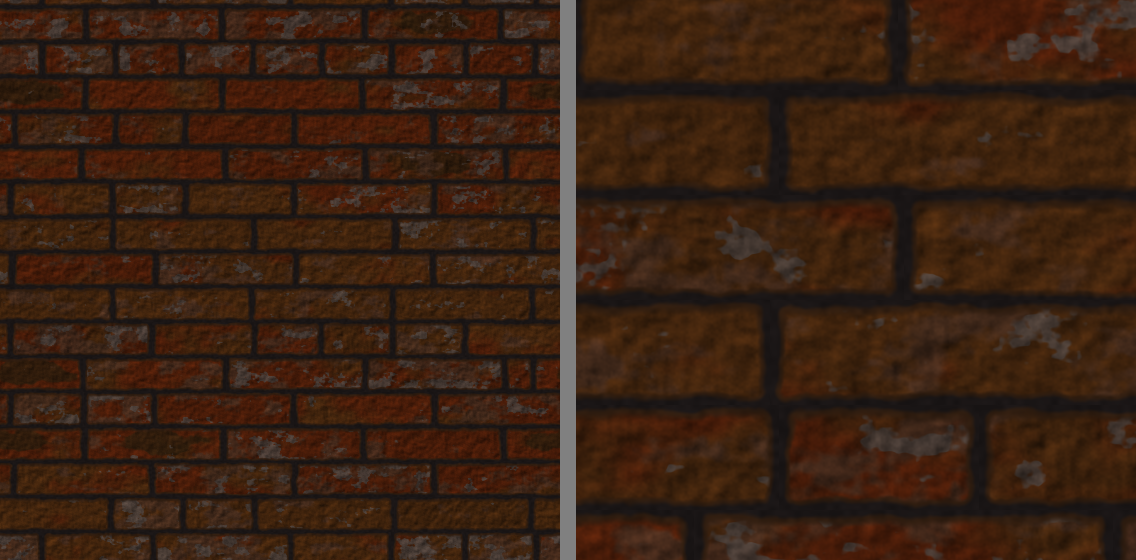
Left: the whole. Right: its middle third, enlarged.
A Shadertoy shader for this texture:

```glsl
// Weathered brick wall: sixteen courses, four long bricks wide, with runs of half bricks.
const int COURSES = 16;                       // courses down, and joint columns across
const float COURSE_SHIFT = 0.19;              // top mortar line, in courses
const vec2 HALF_GAP = vec2(0.095, 0.075);     // half mortar width, in courses
const float CORNER_RADIUS = 0.07;
const float EDGE_WOBBLE = 0.11;
const float JOINT_JITTER = 0.16;
const float RELIEF = 1.1;
const float STAIN_CHANCE = 0.38;

const vec3 RED = vec3(0.275, 0.105, 0.033);
const vec3 TAN = vec3(0.245, 0.135, 0.048);
const vec3 SCUFFED = vec3(0.250, 0.160, 0.110);
const vec3 PALE = vec3(0.265, 0.225, 0.205);
const vec3 STAIN = vec3(0.165, 0.105, 0.045);
const vec3 RIM = vec3(0.180, 0.110, 0.060);
const vec3 MORTAR = vec3(0.100, 0.083, 0.083);

// Runs of half bricks per course: first joint column and number of joints
const int RUN_START[16] = int[16](0, 1, 0, 3, 0, 3, 0, 0, 0, 7, 15, 2, 0, 0, 5, 11);
const int RUN_COUNT[16] = int[16](0, 9, 0, 2, 0, 2, 0, 0, 0, 4, 1, 1, 0, 0, 1, 4);

float hash(vec2 p) {
    return fract(sin(dot(p, vec2(127.1, 311.7))) * 43758.5453);
}

float noise(vec2 p) {
    vec2 i = floor(p), f = fract(p);
    f = f * f * (3.0 - 2.0 * f);
    return mix(mix(hash(i), hash(i + vec2(1, 0)), f.x),
               mix(hash(i + vec2(0, 1)), hash(i + vec2(1, 1)), f.x), f.y);
}

float fbm(vec2 p) {
    float sum = 0.0, amplitude = 0.53;
    for (int i = 0; i < 4; i++) {
        sum += amplitude * noise(p);
        p = p * 2.03 + 17.3;
        amplitude *= 0.5;
    }
    return sum;
}

int wrap(int i) { return i & (COURSES - 1); }

// Column of the first joint in a course of long bricks
int bondPhase(int row) {
    if (row % 2 == 1) return 0;
    return (row == 8 || row % 8 == 6) ? 3 : 2;
}

bool hasJoint(int col, int row) {
    int offset = wrap(col - RUN_START[row]);
    if (offset <= 2 * RUN_COUNT[row] - 2) return offset % 2 == 0;
    return wrap(col) % 4 == bondPhase(row);
}

float jointX(int col, int row) {
    float shift = wrap(col) % 2 == 1 ? 0.25 : 0.38;
    return float(col) + shift + JOINT_JITTER * (hash(vec2(wrap(col), row + 31)) - 0.5);
}

float roundedBox(vec2 p, vec2 halfSize, float radius) {
    vec2 q = abs(p) - halfSize + radius;
    return length(max(q, 0.0)) + min(max(q.x, q.y), 0.0) - radius;
}

vec3 brickColor(vec2 local, vec2 q, float seed, int row, float halfLength) {
    bool tanCourse = bondPhase(row) == 3;
    bool mixedCourse = (row >= 5 && row <= 9) || row >= 13;
    bool isShort = halfLength < 1.3;

    // Fired clay, red to tan
    float tanBias = tanCourse ? 0.3 : (mixedCourse ? 0.3 * seed - 0.1 : -0.12);
    vec3 color = mix(RED, TAN, smoothstep(0.4, 0.65, fbm(q * vec2(0.7, 1.1)) + tanBias));

    // Sooty stain across the middle of some long bricks
    if (bondPhase(row) == 2 && !isShort && hash(vec2(seed, 5.0)) < STAIN_CHANCE) {
        float blot = length((local + vec2(0.0, 0.07)) / vec2(1.25, 0.36));
        blot += 1.1 * (fbm(q * 2.2 + 9.0) - 0.5);
        color = mix(color, STAIN, 0.85 * (1.0 - smoothstep(0.8, 1.0, blot)));
    }

    // Scuffs and pale flaking, heaviest on short bricks
    float wear = isShort ? 0.55 + 0.45 * seed : hash(vec2(seed, 2.0)) * (tanCourse ? 0.6 : 0.9);
    float threshold = mix(0.72, 0.44, wear);
    float scuff = fbm(q * vec2(1.5, 2.3) + 3.0) + 0.12 * (noise(q * 13.0) - 0.5);
    float flake = fbm(q * vec2(2.2, 3.2) + 21.0) + 0.14 * (noise(q * 16.0) - 0.5);
    color = mix(color, SCUFFED, 0.85 * smoothstep(threshold - 0.06, threshold + 0.12, scuff));
    return mix(color, PALE, 0.9 * smoothstep(threshold + 0.08, threshold + 0.16, flake));
}

void mainImage(out vec4 fragColor, in vec2 fragCoord) {
    vec2 uv = fragCoord / iResolution.xy;
    vec2 p = vec2(uv.x, 1.0 - uv.y) * float(COURSES);   // y runs downwards
    p.y -= COURSE_SHIFT;
    int row = wrap(int(floor(p.y)));

    // Joints on either side of this point
    int left = int(floor(p.x)) + 1;
    for (int i = 0; i < 8; i++) {
        if (hasJoint(left, row) && jointX(left, row) <= p.x) break;
        left--;
    }
    int right = left + 1;
    for (int i = 0; i < 8 && !hasJoint(right, row); i++) right++;

    float x0 = jointX(left, row), x1 = jointX(right, row);
    float halfLength = 0.5 * (x1 - x0);
    float seed = hash(vec2(wrap(left), row));
    vec2 local = vec2(p.x - 0.5 * (x0 + x1), fract(p.y) - 0.5);
    vec2 q = local + 40.0 * vec2(seed, hash(vec2(seed, 1.0)));

    // Ragged brick outline
    float d = roundedBox(local, vec2(halfLength, 0.5) - HALF_GAP, CORNER_RADIUS);
    d += EDGE_WOBBLE * (fbm(q * 3.5) - 0.5);

    // Embossed surface, lit from the upper left
    float bump = fbm(q * 5.0) - fbm((q + vec2(0.05, 0.06)) * 5.0);
    float grain = noise(q * 15.0) - 0.5;
    vec3 brick = brickColor(local, q, seed, row, halfLength);
    brick *= 1.0 + RELIEF * bump + 0.12 * grain + 0.1 * (seed - 0.5);

    // Brown rim, wider along the top, then dark mortar
    float rimWidth = mix(0.10, 0.05, smoothstep(-0.4, -0.2, local.y));
    vec3 color = mix(brick, RIM * (1.0 + 0.3 * grain), smoothstep(-rimWidth, 0.0, d));
    color = mix(color, MORTAR * (1.0 + 0.3 * grain), smoothstep(-0.01, 0.045, d));
    fragColor = vec4(color, 1.0);
}
```
